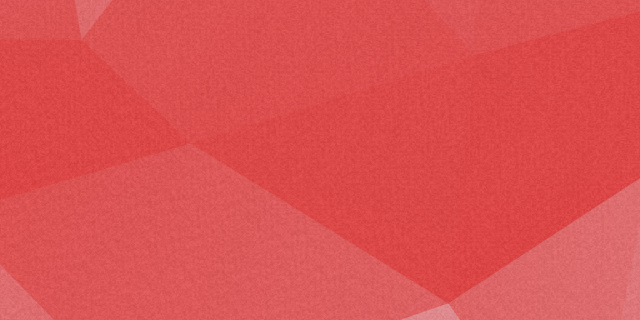
Reproduce this background procedurally as a Shadertoy shader.

```glsl
// Low-poly backdrop of softly shaded red triangles under fine paper grain.

float hash(vec2 p) {
    return fract(sin(dot(p, vec2(127.1, 311.7))) * 43758.5453);
}

float cross2(vec2 a, vec2 b) {
    return a.x * b.y - a.y * b.x;
}

// Smooth value noise for the grain
float grain(vec2 p) {
    vec2 i = floor(p), f = fract(p);
    f = f * f * (3.0 - 2.0 * f);
    return mix(mix(hash(i), hash(i + vec2(1, 0)), f.x),
               mix(hash(i + vec2(0, 1)), hash(i + vec2(1, 1)), f.x), f.y);
}

// One facet: returns (tone * coverage, coverage); tones belong to a, b and c
vec2 facet(vec2 p, vec2 a, vec2 b, vec2 c, vec3 tones) {
    float area = cross2(b - a, c - a);
    vec3 bary = vec3(cross2(c - b, p - b), cross2(a - c, p - c), cross2(b - a, p - a)) / area;
    vec3 inside = bary * abs(area) / vec3(length(c - b), length(a - c), length(b - a));
    float edge = min(inside.x, min(inside.y, inside.z));
    float coverage = clamp(edge * iResolution.y + 0.5, 0.0, 1.0);
    return vec2(dot(bary, tones), 1.0) * coverage;
}

void mainImage(out vec4 fragColor, in vec2 fragCoord) {
    vec2 p = fragCoord / iResolution.xy * vec2(2.0, 1.0);

    // Mesh corners; several lie outside the canvas
    vec2 leftHub = vec2(0.255, 0.875), midHub = vec2(0.596, 0.552);
    vec2 rightHub = vec2(1.484, 0.828), lowHub = vec2(1.401, 0.052);
    vec2 topLeft = vec2(0.15, 1.5), topMid = vec2(0.793, 1.58), topRight = vec2(1.53, 1.55);
    vec2 farLeft = vec2(-0.3, 0.88), lowLeft = vec2(-0.152, 0.33);
    vec2 farRight = vec2(2.5, 1.096), lowRight = vec2(2.032, 0.464);
    vec2 bottomLeft = vec2(0.44, -0.279), bottomRight = vec2(1.83, -0.56);

    // Upper facets
    vec2 sum = vec2(0.00028, 0.001);
    sum += facet(p, leftHub, topLeft, farLeft, vec3(0.32, 0.36, 0.33));
    sum += facet(p, leftHub, topMid, topLeft, vec3(0.41, 0.44, 0.42));
    sum += facet(p, leftHub, midHub, topMid, vec3(0.325, 0.305, 0.34));
    sum += facet(p, midHub, rightHub, topMid, vec3(0.305, 0.305, 0.335));
    sum += facet(p, rightHub, topRight, topMid, vec3(0.325, 0.4, 0.39));
    sum += facet(p, rightHub, farRight, topRight, vec3(0.315, 0.325, 0.37));

    // Dark central band
    sum += facet(p, farLeft, lowLeft, leftHub, vec3(0.285, 0.27, 0.285));
    sum += facet(p, lowLeft, midHub, leftHub, vec3(0.27, 0.28, 0.285));
    sum += facet(p, midHub, lowHub, rightHub, vec3(0.285, 0.28, 0.29));
    sum += facet(p, lowHub, lowRight, rightHub, vec3(0.27, 0.275, 0.285));
    sum += facet(p, lowRight, farRight, rightHub, vec3(0.28, 0.265, 0.285));

    // Pale lower facets
    sum += facet(p, lowLeft, bottomLeft, midHub, vec3(0.315, 0.35, 0.335));
    sum += facet(p, bottomLeft, lowHub, midHub, vec3(0.345, 0.38, 0.34));
    sum += facet(p, lowLeft, vec2(-0.4, -0.3), bottomLeft, vec3(0.41, 0.46, 0.43));
    sum += facet(p, bottomLeft, bottomRight, lowHub, vec3(0.46, 0.53, 0.54));
    sum += facet(p, lowHub, bottomRight, lowRight, vec3(0.385, 0.42, 0.43));
    sum += facet(p, bottomRight, vec2(2.5, -0.2), lowRight, vec3(0.46, 0.49, 0.46));

    // Red ramp: paler facets gain green and blue
    float tone = sum.x / sum.y;
    vec3 color = vec3(0.85 + 0.04 * tone, tone, tone + 0.06 * (tone - 0.28));

    // Fine grain, sized relative to the canvas
    color += 0.045 * (grain(p * 200.0) - 0.5) + 0.04 * (hash(floor(p * 256.0)) - 0.5);
    fragColor = vec4(color, 1.0);
}
```
